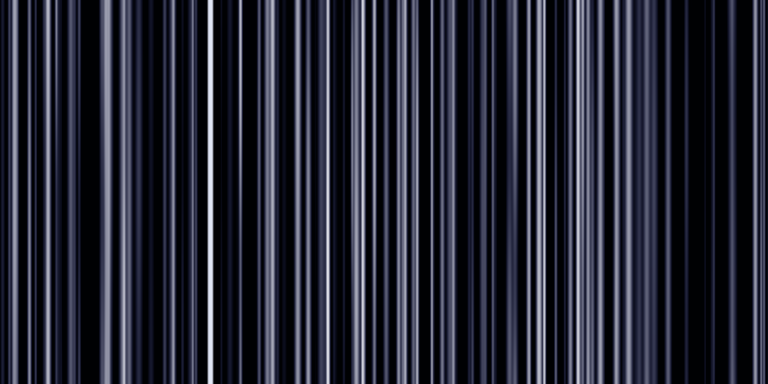
Give the GLSL for this background, as a Shadertoy shader.

```glsl
// Vertical streaks of pale blue-violet light on black, fading slowly along their length.

#define LAYERS 6          // overlapping sets of streaks
#define CELLS 20.0        // streaks in the sparsest layer
#define CELL_STEP 3.3     // extra streaks in each further layer
#define THIN 0.0010       // narrowest streak, share of canvas width
#define WIDE 0.0027       // widest streak
#define SKEW 2.5          // higher means more dim streaks
#define GAIN 1.12         // overall brightness
#define FADE 0.9          // strongest fading along a streak
#define CLUSTER 0.45      // how strongly streaks gather in groups
#define BEAM_X 0.274      // centre of the single bright beam
#define BEAM_HALF 0.0034  // half its width
#define BLUE 0.105        // blue tint of the midtones

float hash(vec2 p) {
    return fract(sin(dot(p, vec2(127.1, 311.7))) * 43758.5453);
}

// Smooth one-dimensional noise, different for every seed
float noise(float t, float seed) {
    float i = floor(t), f = fract(t);
    f = f * f * (3.0 - 2.0 * f);
    return mix(hash(vec2(i, seed)), hash(vec2(i + 1.0, seed)), f);
}

// One soft streak per cell, jittered within it
float streakLayer(vec2 uv, float layer) {
    float cells = CELLS + CELL_STEP * layer;
    float x = uv.x * cells + layer * 0.37;
    float sum = 0.0;
    for (int k = -1; k <= 1; k++) {
        vec2 id = vec2(floor(x) + float(k), layer + 1.0);
        float centre = id.x + hash(id);
        float width = hash(id + vec2(0.0, 10.0));
        float sigma = mix(THIN, WIDE, width * width);
        float peak = pow(hash(id + vec2(0.0, 20.0)), SKEW);
        float depth = FADE * hash(id + vec2(0.0, 30.0));
        float seed = id.x * 1.73 + layer * 61.0 + 50.0;
        float fade = 1.0 - depth * noise(uv.y * 1.8 + hash(id + 40.0), seed);
        float d = (x - centre) / (cells * sigma);
        sum += peak * fade * exp(-0.5 * d * d);
    }
    return sum;
}

// Neutral black and white with blue-violet midtones
vec3 tint(float v) {
    float midtone = (1.0 - exp(-18.0 * v)) * (1.0 - v * v);
    return vec3(v, v + 0.008 * midtone + 0.003, v + 0.01 + BLUE * midtone);
}

void mainImage(out vec4 fragColor, in vec2 fragCoord) {
    vec2 uv = fragCoord / iResolution.xy;

    float light = 0.0;
    for (int i = 0; i < LAYERS; i++) light += streakLayer(uv, float(i));

    // Gather streaks in groups, with a dark gap around the beam
    light *= 1.0 + CLUSTER * (2.0 * noise(uv.x * 16.0, 7.0) - 1.0);
    float beamDist = abs(uv.x - BEAM_X);
    light *= smoothstep(0.008, 0.026, beamDist);

    // Compress overlaps and sink the faint tails to black
    float v = max(1.1 * (1.0 - exp(-GAIN * light)) - 0.015, 0.0);
    vec3 col = tint(v);

    // Bright beam with smoothed edges
    float soft = max(0.0017, 0.75 / iResolution.x);
    float beam = 1.0 - smoothstep(BEAM_HALF - soft, BEAM_HALF + soft, beamDist);
    col = mix(col, vec3(0.88, 0.9, 0.96), beam);

    fragColor = vec4(clamp(col, 0.0, 1.0), 1.0);
}
```
